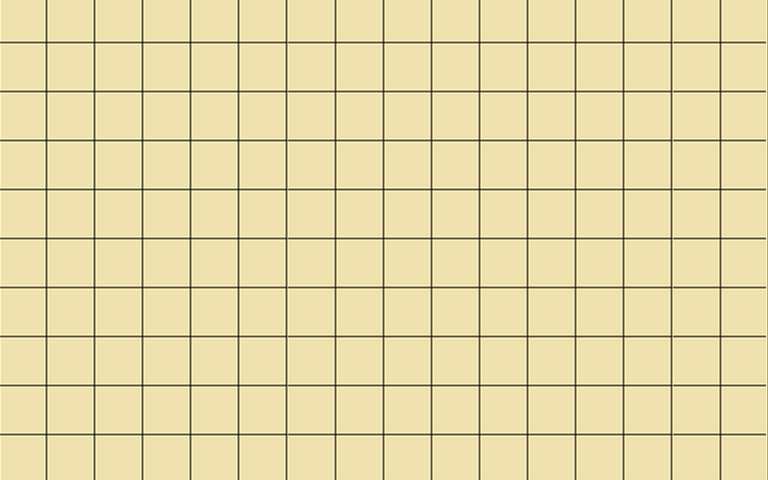
This pattern is drawn by a WebGL 1 fragment shader. Its source:

```glsl
precision highp float;

uniform vec2 u_resolution;

const float PI = 3.14159265;
const float SHEET_HEIGHT = 480.0;  // canvas height in sheet units
const float LINE_WIDTH = 1.0;
const float SOFTNESS = 1.5;        // smallest edge blur, in sheet units
const vec3 PAPER = vec3(0.937, 0.886, 0.686);
const vec3 INK = vec3(0.0);

float sinc(float x) {
  float a = PI * x;
  return abs(a) < 0.001 ? 1.0 : sin(a) / a;
}

// Soft stroke with a dark core and a faint light fringe on both sides
float stroke(float dist, float width, float blur) {
  float t = dist / blur;
  float profile = abs(t) < 3.0 ? sinc(t) * sinc(t / 3.0) : 0.0;
  return profile * min(width / blur, 1.0);
}

// Signed distance to the nearest of evenly spaced lines
float repeatDistance(float x, float first, float spacing) {
  return mod(x - first + 0.5 * spacing, spacing) - 0.5 * spacing;
}

// Signed distance to the columns of a tile; the cell at each seam is wider
float columnDistance(float x, float seam, float tile, float spacing, float count) {
  float lead = 0.5 * spacing;
  float local = mod(x - seam - lead, tile) + lead - 0.5;
  float column = clamp(floor(local / spacing + 0.5), 1.0, count);
  return local - column * spacing;
}

// Small breaks in the rows: one at every seam, and one at the right edge
float rowPresence(float x, float seam, float tile, float rightEdge, float blur) {
  float seamGap = stroke(repeatDistance(x, seam + 0.5, tile), 1.0, blur);
  float edge = smoothstep(-0.5 * blur, 0.5 * blur, x - rightEdge);
  return (1.0 - seamGap) * (1.0 - edge);
}

void main() {
  float pixel = SHEET_HEIGHT / u_resolution.y;
  float blur = max(pixel, SOFTNESS);
  vec2 p = gl_FragCoord.xy * pixel;
  float fromTop = SHEET_HEIGHT - p.y;

  // Grid lines
  float seam = 287.0;
  float tile = 385.0;
  float columns = stroke(columnDistance(p.x, seam, tile, 48.0, 8.0), LINE_WIDTH, blur);
  float rows = stroke(repeatDistance(fromTop, 42.5, 49.0), LINE_WIDTH, blur);
  rows *= rowPresence(p.x, seam, tile, 766.0, blur);

  // Ink on paper
  float bare = (1.0 - columns) * (1.0 - rows);
  vec3 color = INK + (PAPER - INK) * bare;
  gl_FragColor = vec4(clamp(color, 0.0, 1.0), 1.0);
}
```
